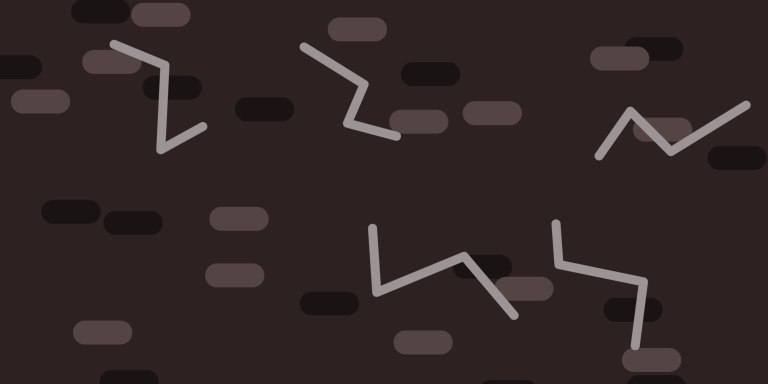
This pattern is drawn by a Shadertoy shader. Its source:

```glsl
// Dark rock ground strewn with flat rounded pebbles and jagged pale cracks.
// Pebbles are horizontal capsules, one per jittered grid cell; each crack is
// a zigzag of three capsules around a cell point, sometimes with a fork.

const vec3 GROUND       = vec3(0.176, 0.129, 0.129);
const vec3 DARK_PEBBLE  = vec3(0.098, 0.080, 0.076);
const vec3 LIGHT_PEBBLE = vec3(0.333, 0.268, 0.268);
const vec3 CRACK        = vec3(0.612, 0.580, 0.580);

// Integer hash: three random values in 0..1 per cell and seed
vec3 hash3(vec2 cell, int seed) {
    uvec3 v = uvec3(ivec3(ivec2(cell), seed)) * 1664525u + 1013904223u;
    v.x += v.y * v.z;
    v.y += v.z * v.x;
    v.z += v.x * v.y;
    v ^= v >> 16u;
    v.x += v.y * v.z;
    v.y += v.z * v.x;
    v.z += v.x * v.y;
    return vec3(v >> 8u) / 16777216.0;
}

vec2 heading(float angle) {
    return vec2(cos(angle), sin(angle));
}

// Distance to the line segment a-b
float segmentDist(vec2 p, vec2 a, vec2 b) {
    vec2 pa = p - a, ba = b - a;
    return length(pa - ba * clamp(dot(pa, ba) / dot(ba, ba), 0.0, 1.0));
}

// Distance to the nearest pebble of one layer
float pebbleDist(vec2 p, float cellSize, vec2 halfSpan, float radius, int seed) {
    vec2 base = floor(p / cellSize);
    float d = 1e3;
    for (int y = -1; y <= 1; y++)
    for (int x = -1; x <= 1; x++) {
        vec2 cell = base + vec2(x, y);
        vec2 jitter = mix(vec2(0.06), vec2(0.94), hash3(cell, seed).xy);
        vec2 center = (cell + jitter) * cellSize;
        d = min(d, segmentDist(p, center - halfSpan, center + halfSpan) - radius);
    }
    return d;
}

// Distance to one zigzag: a middle stroke with an outer stroke at each end
float zigzagDist(vec2 p, vec2 center, float angle, vec3 lengths, vec2 turns, float fork) {
    vec2 along = heading(angle) * lengths.y * 0.5;
    vec2 first = heading(angle - turns.x) * lengths.x;
    vec2 last  = heading(angle - turns.y) * lengths.z;
    vec2 a = center - along, b = center + along;
    float d = segmentDist(p, a, b);
    d = min(d, segmentDist(p, a - first, a + first * fork));
    return min(d, segmentDist(p, b, b + last));
}

// Distance to the nearest crack, a few cells being left empty
float crackDist(vec2 p, vec2 cellSize, float radius, int seed) {
    vec2 base = floor(p / cellSize);
    float d = 1e3;
    for (int y = -1; y <= 1; y++)
    for (int x = -1; x <= 1; x++) {
        vec2 cell = base + vec2(x, y);
        vec3 place = hash3(cell, seed);
        vec3 bend  = hash3(cell, seed + 1);
        vec3 lengths = mix(vec3(0.10), vec3(0.27), hash3(cell, seed + 2));
        if (bend.z > 0.87) continue;
        vec2 center = (cell + mix(vec2(0.3), vec2(0.7), place.xy)) * cellSize;
        float side = bend.z < 0.43 ? -1.0 : 1.0;
        vec2 turns = side * mix(vec2(1.0), vec2(2.15), bend.xy);
        float fork = fract(bend.z * 7.0) > 0.8 ? 0.9 : 0.0;
        d = min(d, zigzagDist(p, center, place.z * 6.2832, lengths, turns, fork));
    }
    return d - radius;
}

// Antialiased coverage of a signed distance
float coverage(float d, float pixel) {
    return 1.0 - smoothstep(-0.75 * pixel, 0.75 * pixel, d);
}

void mainImage(out vec4 fragColor, in vec2 fragCoord) {
    // The canvas height is one unit
    float pixel = 1.0 / iResolution.y;
    vec2 p = fragCoord * pixel;

    vec2 halfSpan = vec2(0.0460, 0.0);
    float pebbleRadius = 0.0312;
    float dark  = pebbleDist(p + vec2(0.17, 0.23), 0.39, halfSpan, pebbleRadius, 11);
    float light = pebbleDist(p, 0.39, halfSpan, pebbleRadius, 29);
    float crack = crackDist(p, vec2(0.667, 0.5), 0.0118, 47);

    // Layers from the ground up
    vec3 color = GROUND;
    color = mix(color, DARK_PEBBLE, coverage(dark, pixel));
    color = mix(color, LIGHT_PEBBLE, coverage(light, pixel));
    color = mix(color, CRACK, coverage(crack, pixel));
    fragColor = vec4(color, 1.0);
}
```
